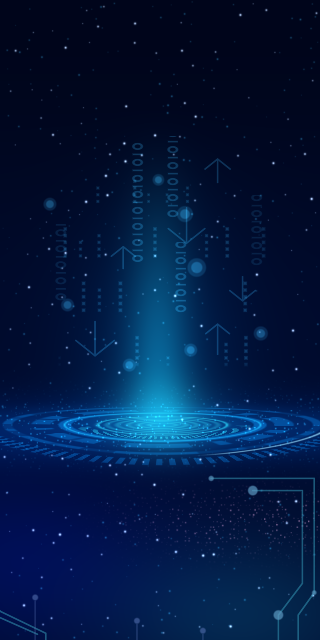
Reproduce this background procedurally as a Shadertoy shader.

```glsl
const vec3 CYAN = vec3(.14, .68, .8);
const vec3 AZURE = vec3(.02, .34, .64);
const vec3 LINE = vec3(.18, .54, .66);

vec2 hash2(vec2 p) {
    vec3 q = fract(p.xyx * vec3(.1031, .103, .0973));
    q += dot(q, q.yzx + 33.33);
    return fract((q.xx + q.yz) * q.zy);
}

float bell(float x, float width) { return exp(-x * x / (width * width)); }

float band(float x, float lo, float hi, float soft) {
    return smoothstep(lo - soft, lo + soft, x) * smoothstep(hi + soft, hi - soft, x);
}

float stroke(vec2 p, vec2 a, vec2 b, float px) {
    vec2 ab = b - a;
    float t = clamp(dot(p - a, ab) / dot(ab, ab), 0., 1.);
    return smoothstep(px, 0., length(p - a - ab * t) - .001);
}

float node(vec2 p, vec2 c, float radius, float px) {
    return smoothstep(px, -px, length(p - c) - radius);
}

// One soft point per cell, kept with the given chance
float specks(vec2 p, float cells, float chance, float size) {
    vec2 id = floor(p * cells), h = hash2(id + cells);
    float d = length(fract(p * cells) - .15 - .7 * hash2(id + 71.)) / cells;
    return step(h.x, chance) * (.25 + .75 * h.y * h.y) * bell(d, size * (.7 + .6 * h.y));
}

// Short vertical runs of square dots
float dotRuns(vec2 p, float px) {
    vec2 cell = vec2(.056, .17);
    vec2 h = hash2(floor(p / cell) + 19.), f = fract(p / cell) * cell;
    float pitch = .021;
    vec2 d = abs(vec2(f.x - .015 - .026 * h.y, (fract(f.y / pitch) - .5) * pitch));
    float square = smoothstep(px, -px, max(d.x, d.y) - .003 - .002 * h.y);
    return square * step(h.x, .45) * step(f.y, pitch * floor(2. + 4. * h.y));
}

// Stack of alternating ovals and bars
float tokens(vec2 p, float x, float bottom, float top, float px) {
    float pitch = .025, v = (p.y - bottom) / pitch;
    vec2 f = vec2(p.x - x, (fract(v) - .5) * pitch);
    float oval = abs(length(f * vec2(.65, 1.)) - .0085);
    float bar = max(abs(f.y), abs(f.x) - .013);
    float d = mod(floor(v), 2.) < .5 ? oval : bar;
    return smoothstep(px, 0., d - .001) * step(bottom, p.y) * step(p.y, top);
}

// Arrow from its tip; negative length points down
float arrow(vec2 p, vec2 tip, float len, float head, float px) {
    vec2 q = vec2(abs(p.x - tip.x), (tip.y - p.y) * sign(len));
    return max(stroke(q, vec2(0), vec2(0, abs(len)), px), stroke(q, vec2(0), head * vec2(1, .8), px));
}

vec3 backdrop(vec2 p) {
    vec3 c = mix(vec3(0, .04, .175), vec3(0, .02, .105), smoothstep(.9, 1.95, p.y));
    c += vec3(0, .07, .17) * bell(p.y - .65, .1);
    c += vec3(0, .015, .16) * bell(length((p - vec2(.05, .25)) / vec2(.5, .28)), 1.);
    return c + vec3(.015, .12, .13) * bell(length((p - vec2(.75, .08)) / vec2(.42, .24)), 1.);
}

vec3 beam(vec2 p) {
    float x = p.x - .495;
    float rise = smoothstep(1.68, .75, p.y) * smoothstep(.57, .7, p.y);
    vec3 c = (vec3(.03, .27, .28) * bell(x, .1) + vec3(0, .1, .16) * bell(x, .25)) * rise;
    return c + vec3(.06, .22, .15) * bell(length((p - vec2(.508, .69)) / vec2(.14, .11)), 1.);
}

// Concentric rings and spokes on a tilted plane
vec3 platform(vec2 p) {
    float dy = p.y - .672;
    vec2 q = vec2(p.x - .508, dy / max(.14 - .5 * dy, .04));
    float r = length(q), a = atan(q.y, q.x);
    float soft = fwidth(r) * .6 + .002;
    float spokes = smoothstep(-.2, .4, sin(a * 90.)) * smoothstep(.05, -.15, q.y);
    float breaks = smoothstep(-.5, 0., sin(a * 7.) + sin(a * 17. + 1.));
    float fine = .4 * band(r, .03, .21, .02) * (.4 + .4 * sin(r * 190.));
    fine += .6 * (band(r, .197, .205, soft) + band(r, .303, .309, soft));
    fine += .5 * band(r, .23, .275, soft) * spokes;
    float broad = .25 * bell(r, .5) + .65 * band(r, .285, .325, soft);
    broad += .5 * band(r, .35, .41, soft) * breaks;
    broad += .5 * band(r, .47, .5, soft) * (.4 + .6 * breaks);
    broad += .5 * band(r, .55, .62, soft) * spokes;
    float arc = band(r, .515, .525, soft) * band(a, -1.25, -.15, .15);
    return (CYAN * fine + AZURE * broad + vec3(.5, .7, .8) * arc) * smoothstep(.85, .55, r);
}

// Trace running right, down, along a slant and off the bottom edge
float trace(vec2 p, vec2 start, vec2 bend, vec2 foot, float px) {
    vec2 corner = vec2(bend.x, start.y);
    float m = max(stroke(p, start, corner, px), stroke(p, corner, bend, px));
    return max(m, max(stroke(p, bend, foot, px), stroke(p, foot, vec2(foot.x, -.1), px)));
}

void mainImage(out vec4 fragColor, in vec2 fragCoord) {
    float px = 1. / iResolution.x;
    vec2 p = fragCoord / iResolution.xy * vec2(1, 2);
    vec3 c = backdrop(p) + beam(p);
    c += platform(p) * (1. - c);

    // Floating marks
    float marks = dotRuns(p, px) * band(p.x, .19, .83, .02) * band(p.y, .86, 1.52, .02);
    marks += tokens(p, .43, 1.18, 1.56, px) + tokens(p, .54, 1.32, 1.575, px) + tokens(p, .565, 1.023, 1.245, px);
    marks += .5 * (tokens(p, .19, 1.06, 1.3, px) + tokens(p, .802, 1.17, 1.39, px));
    marks += arrow(p, vec2(.583, 1.24), -.11, .057, px) + arrow(p, vec2(.297, .888), -.107, .06, px);
    marks += arrow(p, vec2(.68, 1.503), .073, .039, px) + arrow(p, vec2(.385, 1.229), .068, .037, px);
    marks += arrow(p, vec2(.758, 1.06), -.075, .04, px) + arrow(p, vec2(.68, .987), .094, .037, px);
    c += LINE * .3 * marks;

    // Orbs: centre and radius
    vec3 orbs[8] = vec3[8](vec3(.578, 1.331, .025), vec3(.615, 1.164, .029), vec3(.495, 1.438, .018),
        vec3(.156, 1.362, .02), vec3(.211, 1.047, .02), vec3(.815, .958, .022), vec3(.596, .906, .02), vec3(.404, .859, .02));
    for (int i = 0; i < 8; i++)
        c += LINE * (.2 * node(p, orbs[i].xy, orbs[i].z, px) + .3 * node(p, orbs[i].xy, orbs[i].z * .6, px));

    // Stars, sparks and dust
    c += vec3(.8, .9, 1) * specks(p, 17., .32, .003) + LINE * .5 * specks(p, 29., .22, .0025);
    c += CYAN * .6 * specks(p, 75., .5, .0022) * bell(p.y - .66, .08);
    c += vec3(.5, .33, .36) * specks(p, 80., .55, .0022) * bell(p.y - .37, .08) * smoothstep(.2, .75, p.x);

    // Circuit traces and nodes
    vec2 hub = vec2(.79, .467), foot = vec2(.87, .078), tail = vec2(.66, .505), bend = vec2(.982, .148);
    float wires = max(trace(p, tail, bend, vec2(.932, .078), px), trace(p, hub, vec2(.945, .177), foot, px));
    wires += trace(p, vec2(-.1, .091), vec2(0, .09), vec2(.143, .021), px) + stroke(p, vec2(0, .07), vec2(.117, .018), px);
    float nodes = node(p, hub, .015, px) + node(p, foot, .015, px) + node(p, tail, .008, px) + node(p, bend, .007, px);
    c = mix(c, LINE, .6 * min(wires, 1.));
    c = mix(c, vec3(.36, .6, .76), .7 * nodes);

    // Pins along the bottom edge
    for (float i = 0.; i < 3.; i++) {
        vec2 top = vec2(.11 + .318 * i - .056 * i * (i - 1.), .133 - .073 * i + .021 * i * (i - 1.));
        float pin = max(node(p, top, .009, px), .5 * stroke(p, top, vec2(top.x, -.1), px));
        c = mix(c, vec3(.32, .43, .68), .6 * pin);
    }
    fragColor = vec4(clamp(c, 0., 1.), 1);
}
```
